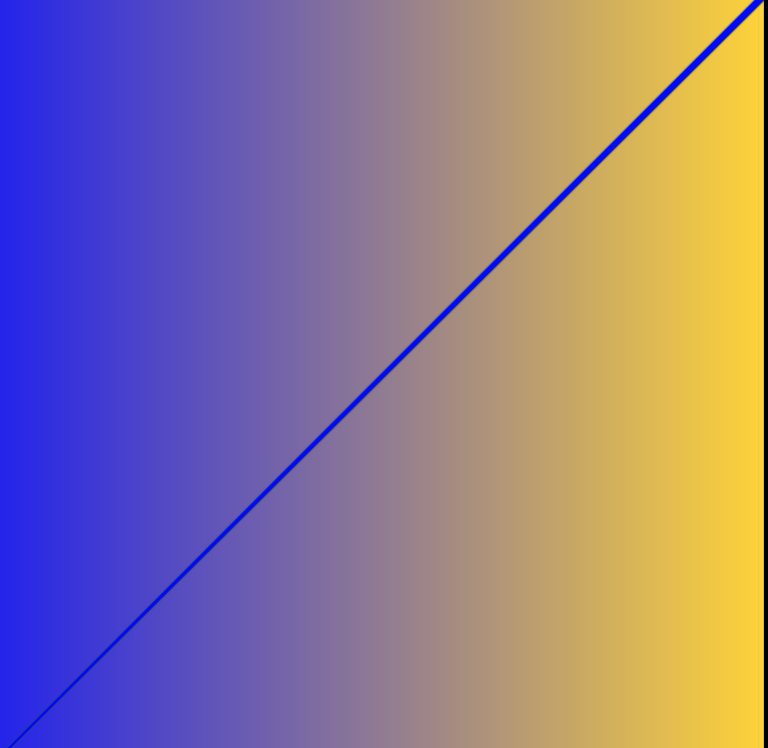
Reproduce this background procedurally as a WebGL 1 fragment shader.

```glsl
precision mediump float;
// Blue-to-gold horizontal gradient crossed by a tapering blue diagonal, with a black right margin.

uniform vec2 u_resolution;

const vec3 LEFT_BLUE = vec3(0.140, 0.140, 0.920);
const vec3 RIGHT_GOLD = vec3(1.000, 0.830, 0.220);
const vec3 LINE_BLUE = vec3(0.0, 0.04, 0.96);
const vec3 HALO_COLOR = vec3(0.20, 0.30, 0.36);
const vec3 MARGIN_COLOR = vec3(0.0);

// Horizontal positions are fractions of the canvas width.
const float MARGIN_START = 0.9945;
const float SEAM_X = 0.988;
const float SEAM_WIDTH = 0.0012;
const float SEAM_SHADE = 0.04;
const float LINE_BOTTOM_X = 0.012;
const float LINE_TOP_X = 0.989;

// Line widths are fractions of the canvas height.
const float CORE_BOTTOM = 0.0017;
const float CORE_TOP = 0.0044;
const float CORE_SOFTNESS = 0.0011;
const float HALO_REACH = 0.0030;
const float HALO_STRENGTH = 0.75;

// Signed distance to the infinite line through a and b.
float lineDistance(vec2 p, vec2 a, vec2 b) {
    vec2 direction = normalize(b - a);
    vec2 offset = p - a;
    return offset.x * direction.y - offset.y * direction.x;
}

void main() {
    vec2 uv = gl_FragCoord.xy / u_resolution;
    float aspect = u_resolution.x / u_resolution.y;
    float pixel = 1.0 / u_resolution.y;
    vec2 p = vec2(uv.x * aspect, uv.y);

    // Background gradient and its faint seam near the margin
    vec3 color = mix(LEFT_BLUE, RIGHT_GOLD, uv.x);
    float seam = 1.0 - smoothstep(0.0, SEAM_WIDTH, abs(uv.x - SEAM_X));
    color *= 1.0 - SEAM_SHADE * seam;

    // Diagonal: a dark soft rim below a blue core
    float d = abs(lineDistance(p, vec2(LINE_BOTTOM_X * aspect, 0.0),
                                  vec2(LINE_TOP_X * aspect, 1.0)));
    float coreWidth = mix(CORE_BOTTOM, CORE_TOP, uv.y);
    float softness = max(CORE_SOFTNESS, 0.6 * pixel);
    float halo = 1.0 - smoothstep(coreWidth - softness, coreWidth + HALO_REACH, d);
    float core = 1.0 - smoothstep(coreWidth - softness, coreWidth + softness, d);
    color = mix(color, HALO_COLOR, HALO_STRENGTH * halo);
    color = mix(color, LINE_BLUE, core);

    // Right margin
    float edge = 0.5 / u_resolution.x;
    float margin = smoothstep(MARGIN_START - edge, MARGIN_START + edge, uv.x);
    gl_FragColor = vec4(mix(color, MARGIN_COLOR, margin), 1.0);
}
```
